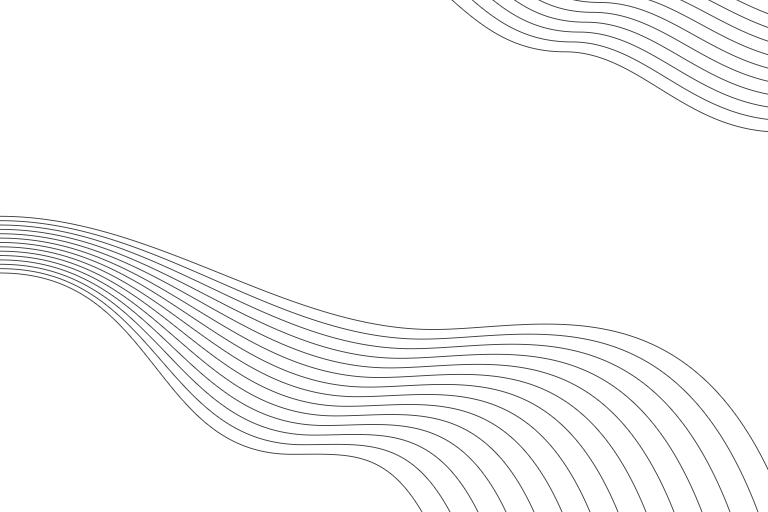
Give the GLSL for this background, as a Shadertoy shader.

```glsl
// Two bundles of thin flowing contour lines on a white background.

#define GRID vec2(768.0, 512.0)   // design units, y pointing down
#define PAPER vec3(1.0)
#define INK vec3(0.23)
#define LINE_WIDTH 0.9            // in design units
#define LOWER_GAPS 13.0           // gaps between lines in each bundle
#define UPPER_GAPS 9.0
#define SEARCH_STEPS 22

// Border curves: two cubic Bezier pieces sharing their middle point
const vec2 LOWER_TOP[7] = vec2[7](
    vec2(0, 216.3), vec2(155, 216.3), vec2(285, 329.5), vec2(433, 329.5),
    vec2(540, 329.5), vec2(698, 275), vec2(786, 512));
const vec2 LOWER_BOTTOM[7] = vec2[7](
    vec2(0, 273), vec2(158, 273), vec2(152, 454.3), vec2(292, 454.3),
    vec2(348, 454.3), vec2(385, 449), vec2(422, 512));
const vec2 UPPER_TOP[7] = vec2[7](
    vec2(526, -99), vec2(558, -64), vec2(578, -37), vec2(628, -37),
    vec2(703, -37), vec2(748, 28), vec2(843, 28));
const vec2 UPPER_BOTTOM[7] = vec2[7](
    vec2(440, -11), vec2(478, 24), vec2(510, 51.8), vec2(565, 51.8),
    vec2(640, 51.8), vec2(685, 132), vec2(780, 132));

float cross2(vec2 a, vec2 b) { return a.x * b.y - a.y * b.x; }

// Point (xy) and tangent (zw) of a two-piece curve, u in 0..2
vec4 curveAt(vec2 c[7], float u) {
    int i = u < 1.0 ? 0 : 3;
    float t = u < 1.0 ? u : u - 1.0;
    vec2 ab = mix(c[i], c[i + 1], t);
    vec2 bc = mix(c[i + 1], c[i + 2], t);
    vec2 cd = mix(c[i + 2], c[i + 3], t);
    vec2 left = mix(ab, bc, t);
    vec2 right = mix(bc, cd, t);
    return vec4(mix(left, right, t), right - left);
}

// Distance to the nearest line blended between two border curves
float bundleDistance(vec2 p, vec2 top[7], vec2 bottom[7], float gaps) {
    // Bisect for the rung between the borders that passes through p
    float low = 0.0, high = 2.0;
    for (int i = 0; i < SEARCH_STEPS; i++) {
        float u = 0.5 * (low + high);
        vec2 a = curveAt(top, u).xy;
        vec2 b = curveAt(bottom, u).xy;
        if (cross2(b - a, p - a) < 0.0) low = u; else high = u;
    }
    float u = 0.5 * (low + high);
    vec4 a = curveAt(top, u);
    vec4 b = curveAt(bottom, u);
    vec2 rung = b.xy - a.xy;

    // Position along the rung, snapped to the closest line
    float s = dot(p - a.xy, rung) / dot(rung, rung);
    float nearest = clamp(floor(s * gaps + 0.5), 0.0, gaps) / gaps;
    vec2 tangent = normalize(mix(a.zw, b.zw, nearest));
    return abs((s - nearest) * cross2(tangent, rung));
}

void mainImage(out vec4 fragColor, in vec2 fragCoord) {
    vec2 uv = fragCoord / iResolution.xy;
    vec2 p = vec2(uv.x, 1.0 - uv.y) * GRID;
    float pixel = GRID.y / iResolution.y;

    float d = min(bundleDistance(p, LOWER_TOP, LOWER_BOTTOM, LOWER_GAPS),
                  bundleDistance(p, UPPER_TOP, UPPER_BOTTOM, UPPER_GAPS));

    // Share of the pixel covered by the stroke
    float cover = clamp((0.5 * (LINE_WIDTH + pixel) - d) / pixel,
                        0.0, min(1.0, LINE_WIDTH / pixel));
    fragColor = vec4(mix(PAPER, INK, cover), 1.0);
}
```
